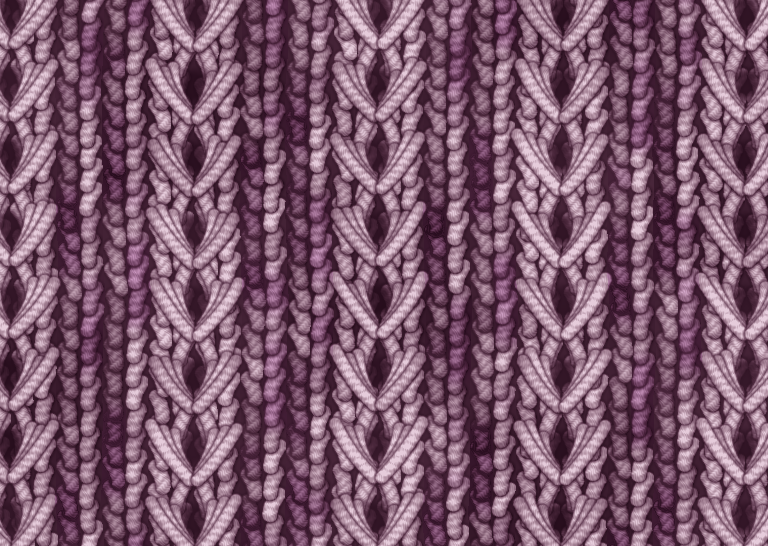
Give the GLSL for this texture, as a Shadertoy shader.

```glsl
const float CABLE_PITCH = 0.3365;             // distance between cables
const float COLUMN_PITCH = CABLE_PITCH / 8.0; // four cable and four rib columns
const float REPEAT = 0.1325;                  // height of one cable crossing
const vec2 FIRST_EYE = vec2(0.02, 0.044);

float hash(vec2 p) {
    return fract(sin(dot(p, vec2(127.1, 311.7))) * 43758.5453);
}

// Layered sines, about -1 to 1
float drift(float y, float seed) {
    return 0.5 * sin(y * 11.0 + seed * 2.4)
         + 0.3 * sin(y * 25.0 + seed * 5.1)
         + 0.2 * sin(y * 57.0 + seed * 1.7);
}

// Colour ramp from deep shadow to lit wool
vec3 woolColor(float tone) {
    vec3 ramp[6] = vec3[6](
        vec3(0.15, 0.05, 0.11), vec3(0.30, 0.16, 0.24), vec3(0.44, 0.29, 0.38),
        vec3(0.58, 0.44, 0.52), vec3(0.72, 0.59, 0.66), vec3(0.90, 0.80, 0.86));
    float t = clamp(tone, 0.0, 1.0) * 5.0;
    int i = int(min(t, 4.0));
    return mix(ramp[i], ramp[i + 1], t - float(i));
}

// Plied yarn from a to b: x is its tone, y its distance in radii
vec2 strand(vec2 p, vec2 a, vec2 b, float bow, float radius) {
    float len = length(b - a);
    vec2 dir = (b - a) / len;
    vec2 normal = vec2(-dir.y, dir.x);
    float along = dot(p - a, dir);
    float h = clamp(along / len, 0.0, 1.0);
    float across = dot(p - a, normal) - bow * 4.0 * h * (1.0 - h);
    vec2 offset = (dir * (along - h * len) + normal * across) / radius;
    float d = length(offset);
    float uneven = sin(p.x * 330.0 + 2.0 * sin(p.y * 190.0));
    float ply = sin(along * 400.0 + across / radius * 2.4 + 0.7 * uneven);
    float fibre = sin(along * 850.0 - across * 900.0 + 2.0 * uneven);
    float roundness = sqrt(max(0.0, 1.0 - d * d));
    float tone = 0.14 + 0.60 * roundness + 0.09 * ply + 0.05 * fibre
               + 0.15 * dot(offset, vec2(-0.5, 0.85));
    return vec2(tone * mix(0.8, 1.0, smoothstep(0.0, 0.25, h)), d);
}

// Lays a strand and its contact shadow over a tone
float lay(float base, vec2 yarn, float radius, float pixel) {
    float soft = 1.5 * pixel / radius;
    base *= mix(0.4, 1.0, smoothstep(0.9, 1.5, yarn.y));
    return mix(base, yarn.x, 1.0 - smoothstep(1.0 - soft, 1.0 + soft, yarn.y));
}

// Column of steep slanted stitches
float stitches(vec2 p, float column, float pixel) {
    float pitch = REPEAT / 3.0;
    float slant = 1.0 - mod(column, 2.0) * 2.0;
    float x = p.x - (column + 0.5) * COLUMN_PITCH;
    float y = p.y + pitch * hash(vec2(column, 3.0));
    float tone = 0.10;
    for (int j = -1; j <= 1; j++) {
        float row = floor(y / pitch) + float(j);
        float vary = hash(vec2(column, row)) - 0.5;
        vec2 tip = vec2(-slant * (0.006 + 0.005 * vary), 0.018);
        vec2 local = vec2(x - 0.004 * vary, y - (row + 0.5 + 0.2 * vary) * pitch);
        vec2 yarn = strand(local, tip, -tip, 0.003 * slant, 0.0145);
        yarn.x += 0.20 * vary;
        tone = lay(tone, yarn, 0.0145, pixel);
    }
    return tone;
}

// One crossing: a dark eye, strands around it and flaring arms
float crossing(float base, vec2 p, vec2 id, float pixel) {
    float eye = length((p - vec2(0.0, 0.004)) / vec2(0.027, 0.036));
    base *= mix(0.2, 1.0, smoothstep(0.5, 1.1, eye));
    for (int s = 0; s < 2; s++) {
        float side = float(s) * 2.0 - 1.0;
        vec2 q = vec2(p.x * side, p.y);
        vec2 hug = strand(q, vec2(0.010, 0.078), vec2(0.036, 0.005), 0.005, 0.0125);
        base = lay(base, hug + vec2(0.08, 0.0), 0.0125, pixel);
        // Arms from the inside out
        for (int k = 0; k < 3; k++) {
            float f = float(k) * 0.5;
            float vary = hash(id + vec2(float(s) * 17.0, f * 9.0)) - 0.5;
            vec2 top = mix(vec2(0.036, 0.026), vec2(0.077, 0.036), f);
            vec2 foot = mix(vec2(0.014, -0.036), vec2(0.007, -0.056), f);
            top += vec2(0.008, 0.022) * vary;
            vec2 arm = strand(q, top, foot, 0.005, 0.0118);
            base = lay(base, arm + vec2(0.14 + 0.16 * vary, 0.0), 0.0118, pixel);
        }
    }
    return base;
}

void mainImage(out vec4 fragColor, in vec2 fragCoord) {
    float pixel = 1.0 / iResolution.y;
    vec2 p = fragCoord * pixel - FIRST_EYE;
    p.x += 0.004 * drift(p.y, p.x * 0.4);

    // Ribs, and the stitches under the cables
    float column = floor(p.x / COLUMN_PITCH);
    float inRib = step(4.0, mod(column + 2.0, 8.0));
    float dye = drift(p.y, column);
    float tone = stitches(p, column, pixel);
    float ribShift = mix(-0.20, -0.01, mod(column, 2.0)) + 0.19 * dye;
    tone += mix(0.08, ribShift, inRib) * smoothstep(0.05, 0.4, tone);

    // Cables
    float cable = floor(p.x / CABLE_PITCH + 0.5);
    vec2 c = vec2(p.x - cable * CABLE_PITCH, p.y + 0.012 * (hash(vec2(cable, 9.0)) - 0.5));
    float nearest = floor(c.y / REPEAT + 0.5);
    for (int k = -1; k <= 1; k++) {
        float row = nearest + float(k);
        tone = crossing(tone, c - vec2(0.0, row * REPEAT), vec2(cable, row), pixel);
    }

    // Uneven dye, richer in the ribs
    tone += 0.03 + 0.05 * drift(p.y * 0.6, cable + 4.0);
    vec3 tint = mix(vec3(1.0), vec3(1.0, 0.88, 1.02), inRib * smoothstep(0.2, -0.7, dye));
    fragColor = vec4(woolColor(tone) * tint, 1.0);
}
```
